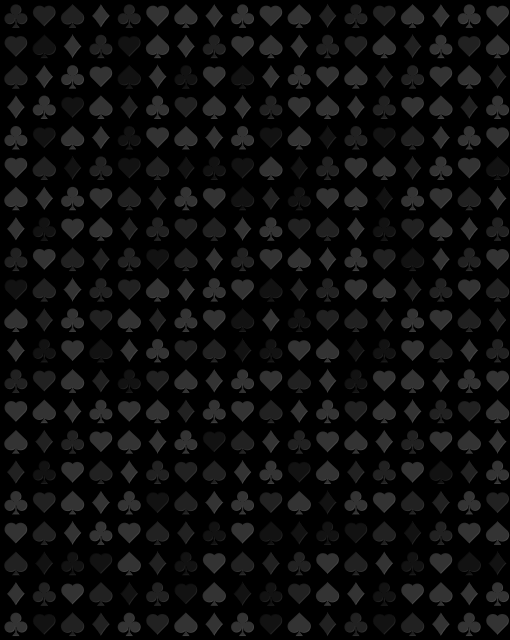
Write a Shadertoy shader that draws this pattern.

```glsl
// Staggered grid of embossed grey card suits on black, in three random tones.

const float COLUMNS = 18.0;              // cells across; one cell width is the unit
const float ROW_PITCH = 1.0735;          // row spacing in cell widths
const vec2 GRID_SHIFT = vec2(0.06, 0.022); // offset of suits from cell centres
const vec3 TONES = vec3(0.07, 0.13, 0.20); // dark, middle, bright fills
const float DARK_SHARE = 0.19;
const float MIDDLE_SHARE = 0.32;
const float RIM_WIDTH = 0.026;
const float RIM_LIGHT = 0.065;
const float RIM_SHADE = 0.02;

float hash(vec2 cell) {
    vec3 q = fract(vec3(cell.xyx) * vec3(0.1031, 0.1030, 0.0973) + 0.37);
    q += dot(q, q.yzx + 33.33);
    return fract((q.x + q.y) * q.z);
}

// Heart with its tip at the origin, about 1.2 wide and 1.1 high
float unitHeart(vec2 p) {
    p.x = abs(p.x);
    if (p.x + p.y > 1.0) return length(p - vec2(0.25, 0.75)) - 0.3536;
    vec2 toNotch = p - vec2(0.0, 1.0);
    vec2 toSide = p - 0.5 * max(p.x + p.y, 0.0);
    return sqrt(min(dot(toNotch, toNotch), dot(toSide, toSide))) * sign(p.x - p.y);
}

// Thin stalk that flares into a foot
float stem(vec2 p) {
    float halfWidth = 0.025 + 0.095 * (1.0 - smoothstep(-0.42, -0.26, p.y));
    return max(abs(p.x) - halfWidth, abs(p.y + 0.21) - 0.21);
}

float club(vec2 p) {
    float top = length(p - vec2(0.0, 0.21)) - 0.195;
    float side = length(vec2(abs(p.x) - 0.21, p.y + 0.1)) - 0.195;
    float core = length(p + vec2(0.0, 0.02)) - 0.1;
    return min(min(min(top, side), core), stem(p));
}

float heart(vec2 p) {
    const float SIZE = 0.66;
    return unitHeart((p + vec2(0.0, 0.37)) / SIZE) * SIZE;
}

float spade(vec2 p) {
    const float SIZE = 0.68;
    vec2 q = vec2(p.x, (0.41 - p.y) * 1.05) / SIZE;
    return min(unitHeart(q) * SIZE, stem(p));
}

// Rhombus with slightly hollow sides
float diamond(vec2 p) {
    vec2 q = abs(p) / vec2(0.31, 0.41);
    return (q.x + q.y + 0.25 * q.x * q.y - 1.0) * 0.24;
}

float suitDistance(vec2 p, int suit) {
    if (suit == 0) return club(p);
    if (suit == 1) return heart(p);
    if (suit == 2) return spade(p);
    return diamond(p);
}

void mainImage(out vec4 fragColor, in vec2 fragCoord) {
    float pixel = COLUMNS / iResolution.x;

    // Rows count down from the top edge
    vec2 grid = vec2(fragCoord.x, iResolution.y - fragCoord.y) * pixel - GRID_SHIFT;
    grid.y /= ROW_PITCH;
    vec2 cell = floor(grid);
    vec2 p = (grid - cell - 0.5) * vec2(1.0, -ROW_PITCH);

    // Each row starts one suit further along
    int suit = int(mod(cell.x + cell.y, 4.0));

    // Random tone per suit
    float pick = hash(cell);
    float tone = pick < DARK_SHARE ? TONES.x
               : pick < DARK_SHARE + MIDDLE_SHARE ? TONES.y : TONES.z;

    // Light lower-right rim, shaded upper-left rim
    vec2 lowerRight = vec2(RIM_WIDTH, -RIM_WIDTH);
    float cover = clamp(0.5 - suitDistance(p, suit) / pixel, 0.0, 1.0);
    float light = clamp(0.5 + suitDistance(p + lowerRight, suit) / pixel, 0.0, 1.0);
    float shade = clamp(0.5 + suitDistance(p - lowerRight, suit) / pixel, 0.0, 1.0);
    float grey = tone + RIM_LIGHT * light - RIM_SHADE * shade;

    fragColor = vec4(vec3(grey * cover), 1.0);
}
```
